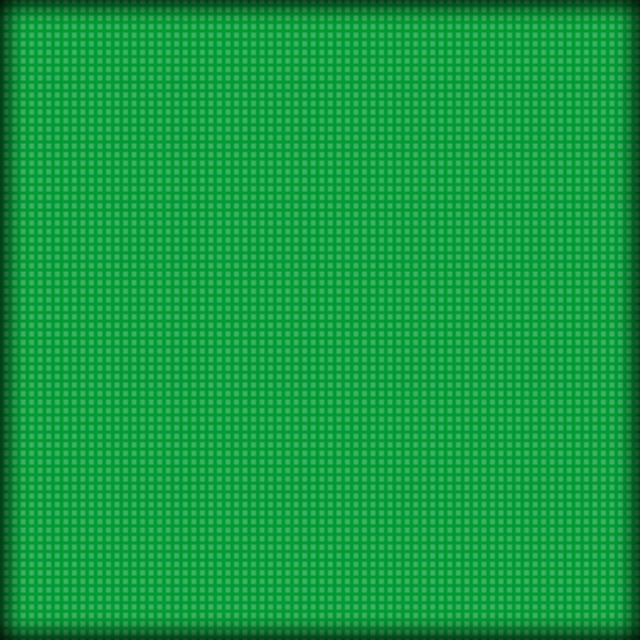
Write a three.js fragment shader that draws this pattern.

```glsl
// A green cloth of 75 by 75 soft pale dots, darkened by a shadow along its rim.
// Each dot is a blurred box in a repeated cell; the shadow is a product of
// smooth ramps measured inward from the four sides.

varying vec2 vUv;

// Coverage of a soft-edged box, 1 inside and 0 outside.
float softBox(vec2 p, vec2 halfSize, float blur) {
  vec2 cover = 1.0 - smoothstep(halfSize - blur, halfSize + blur, abs(p));
  return cover.x * cover.y;
}

// Light left by a blurred inner shadow, dimmest in the corners.
float rimLight(vec2 uv) {
  vec2 inset = min(uv, 1.0 - uv);
  vec2 light = smoothstep(-0.031, 0.041, inset);
  return light.x * light.y;
}

void main() {
  // Repeated cell, with its origin at the centre of the dot
  vec2 cell = fract(vUv * 75.0 - vec2(0.71, 0.87) + 0.5) - 0.5;
  float dot75 = softBox(cell, vec2(0.285, 0.315), 0.15);

  // Translucent white dots on green
  vec3 green = vec3(0.0, 0.6, 0.2);
  vec3 color = mix(green, vec3(1.0), 0.24 * dot75);

  // Rim shadow over both
  gl_FragColor = vec4(color * rimLight(vUv), 1.0);
}
```
